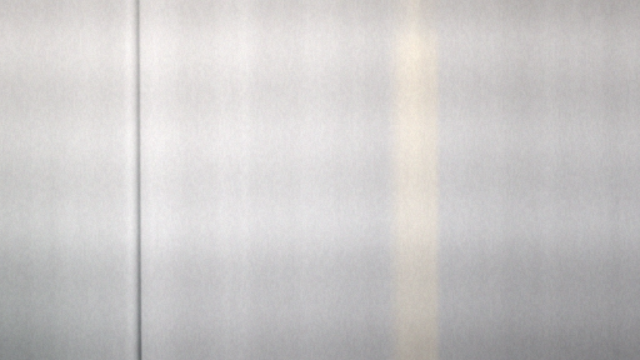
A WebGL 1 fragment shader for this texture:

```glsl
precision highp float;
// Brushed pale metal sheet: soft vertical streaks and horizontal sheen bands,
// one thin dark seam with a bright rim, and a warm vertical reflection.
// Layered sines and noise make the streaks; fine noise makes the grain.

#define BASE_TONE 0.886
#define RIGHT_FALL 0.155
#define BOTTOM_FALL 0.215
#define SHEEN_PERIOD 0.245
#define SHEEN_DEPTH 0.018
#define STREAK_DEPTH 0.009
#define GRAIN_DEPTH 0.034
#define GRAIN_SCALE 288.0
#define SEAM_X 0.2190
#define SEAM_DEPTH 0.25
#define GLOW_X 0.648
#define GLOW_WIDTH 0.038

uniform vec2 u_resolution;

float hash(vec2 p) {
  vec3 q = fract(vec3(p.xyx) * 0.1031);
  q += dot(q, q.yzx + 33.33);
  return fract((q.x + q.y) * q.z);
}

float valueNoise(vec2 p) {
  vec2 cell = floor(p);
  vec2 f = fract(p);
  f = f * f * (3.0 - 2.0 * f);
  float low = mix(hash(cell), hash(cell + vec2(1.0, 0.0)), f.x);
  float high = mix(hash(cell + vec2(0.0, 1.0)), hash(cell + 1.0), f.x);
  return mix(low, high, f.y);
}

float bump(float x, float center, float width) {
  float d = (x - center) / width;
  return exp(-d * d);
}

// Vertical streaks, strongest near the top: broad sines plus fine fibres.
float streaks(vec2 uv) {
  float sum = 0.0;
  float freq = 29.0;
  float amp = 1.0;
  for (int i = 0; i < 4; i++) {
    float k = float(i);
    float drift = 0.7 + 0.3 * sin(uv.y * (4.0 + k) + k * 2.1);
    sum += amp * drift * sin(uv.x * freq + k * 1.7 + 0.2 * sin(uv.y * 3.0 + k));
    freq *= 1.73;
    amp *= 0.8;
  }
  float fibres = valueNoise(vec2(uv.x * 110.0, uv.y * 2.5)) - 0.5;
  return (sum + 1.4 * fibres) * (0.6 + 0.4 * uv.y);
}

// Broad light and shade of the sheet.
float sheetTone(vec2 uv) {
  float tone = BASE_TONE;
  tone -= RIGHT_FALL * smoothstep(0.38, 1.05, uv.x);
  tone -= BOTTOM_FALL * pow(1.0 - smoothstep(-0.05, 0.56, uv.y), 1.4);
  tone -= 0.13 * (1.0 - smoothstep(0.0, 0.19, uv.x)) * (1.0 - 0.6 * uv.y);
  tone -= 0.05 * smoothstep(0.88, 1.04, uv.y);
  float wave = uv.y + 0.008 * sin(uv.x * 7.0);
  tone += SHEEN_DEPTH * cos(6.28318 * (wave - 0.865) / SHEEN_PERIOD);
  tone += 0.032 * bump(uv.x, 0.382, 0.010) * (0.45 + 0.55 * uv.y);
  tone += 0.020 * bump(uv.x, 0.360, 0.030);
  return tone + STREAK_DEPTH * streaks(uv);
}

// Lavender low down and to the right, warm toward the upper left.
vec3 sheetTint(vec2 uv) {
  vec3 warm = vec3(0.016, -0.001, -0.008);
  vec3 cool = vec3(0.000, -0.003, 0.006);
  vec3 green = vec3(-0.010, 0.006, -0.002);
  float coolness = smoothstep(0.0, 1.0, 0.95 - uv.y + 0.30 * uv.x);
  vec3 tint = mix(warm, cool, coolness);
  return tint + green * (1.0 - smoothstep(0.02, 0.30, uv.x)) * (1.0 - uv.y);
}

void main() {
  vec2 uv = gl_FragCoord.xy / u_resolution;
  vec2 p = gl_FragCoord.xy / u_resolution.y;
  vec3 color = vec3(sheetTone(uv)) + sheetTint(uv);

  // Warm reflection: soft left shoulder, firmer right edge, narrow at the top.
  float side = (uv.x - GLOW_X) / GLOW_WIDTH;
  float glow = smoothstep(-1.25, -0.45, side) * (1.0 - smoothstep(0.75, 1.15, side));
  glow *= 1.0 - 0.65 * smoothstep(0.86, 0.94, uv.y);
  float core = bump(uv.x, GLOW_X, 0.011) * smoothstep(0.30, 1.0, uv.y);
  color += glow * vec3(0.068, 0.047, 0.008);
  color += core * vec3(0.032, 0.028, 0.010);

  // Seam: pale rims beside a groove, crisp on its right and soft on its left.
  float seam = uv.x - SEAM_X + 0.0030 * uv.y;
  float rim = bump(seam, -0.015, 0.007) + 0.75 * bump(seam, 0.024, 0.020);
  float grooveWidth = mix(0.0042, 0.0026, step(0.0, seam));
  float groove = bump(seam, 0.0, grooveWidth) + 0.15 * bump(seam, -0.005, 0.005);
  color += 0.044 * rim;
  color -= SEAM_DEPTH * groove * (1.0 - 0.4 * uv.y) * vec3(1.0, 0.96, 0.95);

  // Fine grain, short upright fibres and broader colour speckle.
  vec2 g = p * GRAIN_SCALE + 0.5;
  float gray = 0.75 * valueNoise(g) + 0.7 * valueNoise(g * vec2(0.6, 0.3)) - 0.725;
  vec2 s = g * 0.5;
  vec3 speckle = vec3(valueNoise(s + 17.0), valueNoise(s + 59.0),
                      valueNoise(s + 93.0)) - 0.5;
  color += GRAIN_DEPTH * (gray + 0.5 * speckle);

  gl_FragColor = vec4(clamp(color, 0.0, 1.0), 1.0);
}
```
